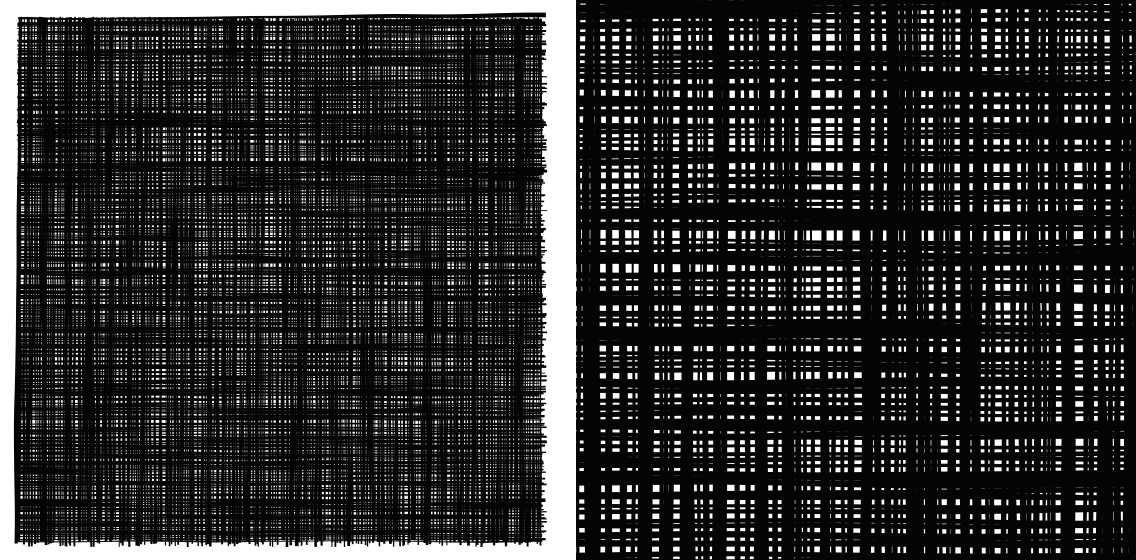
Left, the full canvas; right, a detail of the centre.
Give the GLSL for this pattern, as a WebGL 2 fragment shader.

```glsl
#version 300 es
precision highp float;

uniform vec2 u_resolution;
out vec4 fragColor;

const vec3 PAPER = vec3(1.0);
const vec3 INK = vec3(0.016);

// Lengths along the canvas, as fractions of its side
const float FIRST_STRAND = 0.033;
const float LAST_STRAND = 0.966;
const float PITCH = 0.0040;
const float START = 0.030;
const float START_SPREAD = 0.004;
const float END = 0.963;
const float END_SPREAD = 0.014;

// Strand shape, in units of the pitch
const float HALF_WIDTH = 0.40;
const float WIDTH_SPREAD = 0.26;
const float SWELL = 0.32;
const float JITTER = 0.90;
const float DRIFT = 0.75;
const float FAN = 1.7;
const float FAN_SWELL = 0.6;
const float FAN_DECAY = 2.0;

// Noise frequencies along a strand and from strand to strand
const vec2 DRIFT_FREQ = vec2(6.0, 0.73);
const vec2 SWELL_FREQ = vec2(4.5, 0.27);

const float HORIZONTAL_SEED = 17.0;
const float VERTICAL_SEED = 419.0;
const float TAU = 6.283185;

float hash(vec2 p) {
    vec3 q = fract(p.xyx * vec3(0.1031, 0.1030, 0.0973));
    q += dot(q, q.yzx + 33.33);
    return fract((q.x + q.y) * q.z);
}

float cornerSlope(vec2 cell, vec2 offset) {
    float angle = TAU * hash(cell);
    return dot(vec2(cos(angle), sin(angle)), offset);
}

float gradientNoise(vec2 p) {
    vec2 cell = floor(p);
    vec2 f = p - cell;
    vec2 s = f * f * f * (f * (f * 6.0 - 15.0) + 10.0);
    vec2 e = vec2(1.0, 0.0);
    float low = mix(cornerSlope(cell, f), cornerSlope(cell + e, f - e), s.x);
    float high = mix(cornerSlope(cell + e.yx, f - e.yx), cornerSlope(cell + 1.0, f - 1.0), s.x);
    return mix(low, high, s.y);
}

// Uncovered share of a pixel after laying one direction of strands
float openShare(float across, float along, float seed, float pixel) {
    vec4 taps = across + pixel * vec4(-0.375, -0.125, 0.125, 0.375);
    float tapSize = 0.25 * pixel;
    float nearest = floor((across - FIRST_STRAND) / PITCH);
    float count = floor((LAST_STRAND - FIRST_STRAND) / PITCH);
    vec4 cover = vec4(0.0);

    for (int k = -2; k <= 4; k++) {
        float index = nearest + float(k);
        if (index < 0.0 || index > count) continue;
        float id = index + seed;

        // Outer strands splay away from the body as they run
        float fan = along * exp(-index / FAN_DECAY);
        float jitter = JITTER * (hash(vec2(id, 1.5)) - 0.5);
        float drift = DRIFT * gradientNoise(vec2(along, id) * DRIFT_FREQ);
        float center = FIRST_STRAND + PITCH * (index + 0.5 + jitter + drift - FAN * fan);

        float thickness = HALF_WIDTH + WIDTH_SPREAD * (hash(vec2(id, 2.5)) - 0.5);
        thickness += SWELL * gradientNoise(vec2(along, id) * SWELL_FREQ + 61.3);
        thickness = PITCH * (max(thickness, 0.12) + FAN_SWELL * fan);

        // Ragged ends
        float start = START + START_SPREAD * hash(vec2(id, 3.5));
        float end = END + END_SPREAD * hash(vec2(id, 4.5));
        float span = clamp(0.5 + min(along - start, end - along) / pixel, 0.0, 1.0);

        vec4 strand = clamp(0.5 + (thickness - abs(taps - center)) / tapSize, 0.0, 1.0);
        cover = max(cover, strand * span);
    }
    return 1.0 - dot(cover, vec4(0.25));
}

void main() {
    vec2 uv = gl_FragCoord.xy / u_resolution;
    vec2 pixel = 1.0 / u_resolution;

    // Both directions start at the upper left corner
    vec2 p = vec2(uv.x, 1.0 - uv.y);
    float horizontal = openShare(p.y, p.x, HORIZONTAL_SEED, pixel.y);
    float vertical = openShare(p.x, p.y, VERTICAL_SEED, pixel.x);

    fragColor = vec4(mix(INK, PAPER, horizontal * vertical), 1.0);
}
```
